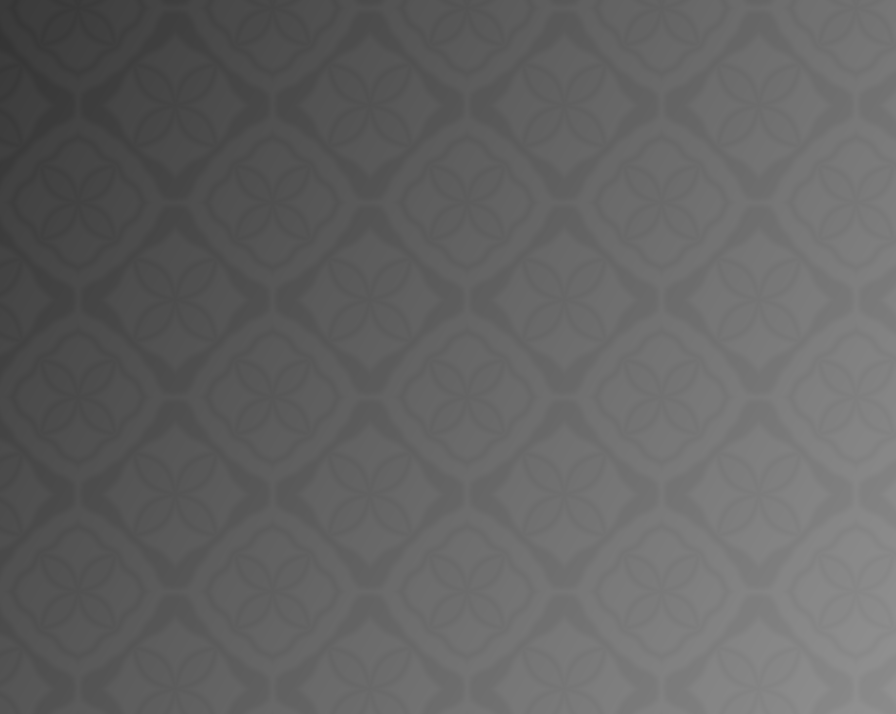
This pattern is drawn by a WebGL 1 fragment shader. Its source:

```glsl
precision mediump float;
// Tone-on-tone damask: broad-rimmed diamond medallions alternate with small
// lobed ones, each holding four diagonal leaves. Each cell is folded to one
// octant, and its soft motifs darken a diagonal grey gradient.
uniform vec2 u_resolution;

// Soft coverage of a shape from its signed distance, in cell units.
float cover(float d) {
  return 1.0 - smoothstep(-0.025, 0.025, d);
}

// Offset from the nearest lattice point, folded so that x >= y >= 0.
vec2 foldCell(vec2 p) {
  vec2 a = abs(fract(p + 0.5) - 0.5);
  return vec2(max(a.x, a.y), min(a.x, a.y));
}

// Pointed leaf on the cell diagonal: dark outline, faintly toned inside.
float leaf(vec2 a, float len, float halfWidth) {
  float along = (a.x + a.y) * 0.7071;
  float across = (a.x - a.y) * 0.7071;
  float profile = halfWidth * sin(3.14159 * clamp(along / len, 0.0, 1.0));
  float outline = cover(max(abs(across - profile) - 0.015, along - len));
  float inside = cover(max(across - profile, along - len));
  return max(outline, 0.3 * inside);
}

// Wide dark rim with rounded tips around an ogee-edged light centre.
float largeMedallion(vec2 a) {
  float u = a.x + a.y;
  float v = a.x - a.y;
  float side = (u - 0.468 - 0.42 * v * v - 0.006 * cos(v * 36.0)) * 0.7071;
  float tip = a.x + 2.5 * a.y * a.y - 0.487;
  float shoulder = 0.045 * (1.0 - smoothstep(0.08, 0.24, v));
  float centre = (u - 0.365 - shoulder) * 0.7071;
  float rim = cover(max(side, tip)) * (1.0 - cover(centre));
  return max(rim, 0.85 * leaf(a, 0.30, 0.06));
}

// Thin rippled outline around a smaller four-leaf flower.
float smallMedallion(vec2 a) {
  float u = a.x + a.y;
  float v = a.x - a.y;
  float edge = (u - 0.385 + 0.10 * v - 0.012 * cos(v * 28.0)) * 0.7071;
  float outline = cover(abs(edge) - 0.015);
  return 0.85 * max(outline, leaf(a, 0.27, 0.054));
}

void main() {
  vec2 uv = gl_FragCoord.xy / u_resolution;
  vec2 p = (gl_FragCoord.xy / u_resolution.y - vec2(0.518, 0.580)) / 0.2724;

  // The two medallions sit on lattices half a cell apart.
  float dark = max(largeMedallion(foldCell(p)), smallMedallion(foldCell(p + 0.5)));

  // Light grows towards the lower right.
  float grey = 0.399 + 0.235 * (uv.x - 0.5) - 0.11 * (uv.y - 0.5);
  gl_FragColor = vec4(vec3(grey - 0.027 * dark), 1.0);
}
```
